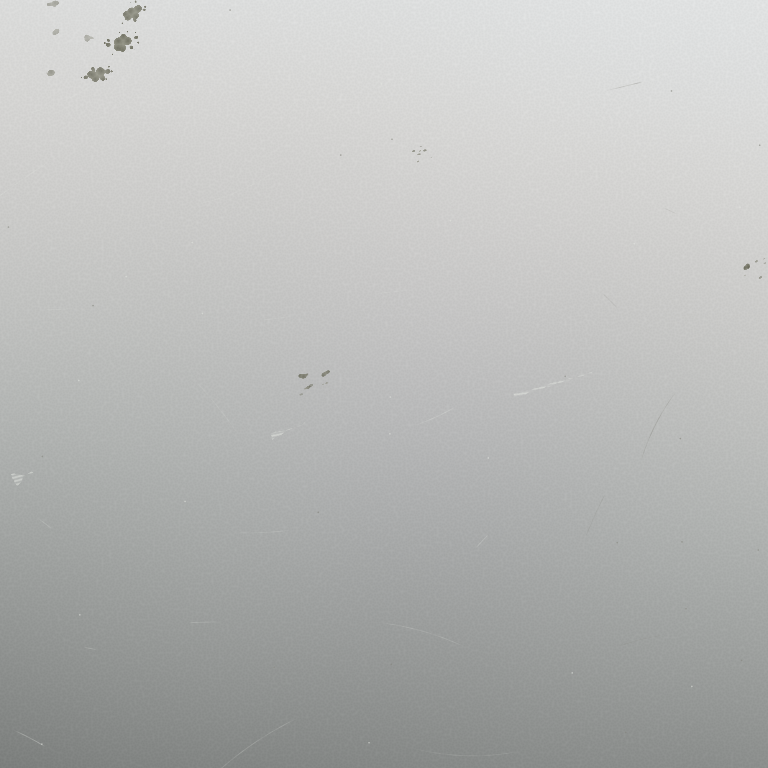
Write a WebGL 2 fragment shader that draws this texture.

```glsl
#version 300 es
precision highp float;

#define GRAIN_SCALE 300.0
#define GRAIN_AMOUNT 0.031
#define SCRATCH_COUNT 26
#define SCRATCH_WIDTH 0.0005
#define SCUFF_COUNT 3
#define CLUSTER_COUNT 4
#define CHIPS_PER_CLUSTER 7
#define SPECK_CELLS 13.0
#define SPECK_SHARE 0.25
#define CHIP_COLOR vec3(0.46, 0.46, 0.40)
#define SCRATCH_LIGHT vec3(0.88, 0.89, 0.87)
#define SCRATCH_DARK vec3(0.52, 0.52, 0.49)

uniform vec2 u_resolution;
out vec4 fragColor;

vec2 hash2(vec2 p) {
    vec3 q = fract(p.xyx * vec3(0.1031, 0.1030, 0.0973));
    q += dot(q, q.yzx + 33.33);
    return fract((q.xx + q.yz) * q.zy);
}

mat2 rotation(float a) {
    float c = cos(a), s = sin(a);
    return mat2(c, -s, s, c);
}

// Distance to the nearest jittered cell point
float cellular(vec2 p) {
    vec2 cell = floor(p);
    float nearest = 4.0;
    for (int y = -1; y <= 1; y++)
        for (int x = -1; x <= 1; x++) {
            vec2 c = cell + vec2(x, y);
            vec2 d = c + hash2(c) - p;
            nearest = min(nearest, dot(d, d));
        }
    return sqrt(nearest);
}

// Antialiased coverage of a signed distance
float cover(float d) {
    return clamp(0.5 - d * u_resolution.y, 0.0, 1.0);
}

// Soft diagonal sheen with slight hue drift
vec3 sheen(vec2 p) {
    float t = p.y + 0.14 * (p.x - 0.5);
    t += 0.012 * sin(p.x * 5.0 + p.y * 3.0) + 0.006 * sin(p.x * 11.0 - p.y * 7.0);
    float level = 0.525 + 0.505 * t - 0.16 * t * t;
    vec3 tint = mix(vec3(-0.005, 0.006, -0.001), vec3(0.003, 0.002, -0.005), smoothstep(0.3, 0.75, t));
    tint += vec3(-0.007, 0.001, 0.008) * smoothstep(0.8, 1.05, t);
    vec2 haze = (p - vec2(0.55, 0.42)) * 4.0;
    tint += vec3(0.002, -0.003, 0.005) * exp(-dot(haze, haze));
    return level + tint;
}

// Thin bent line, fading at both ends
float scratch(vec2 p, float id) {
    vec2 center = fract(vec2(0.51, 0.62) + id * vec2(0.7549, 0.5698));
    vec2 shape = hash2(vec2(id, 17.2));
    vec2 look = hash2(vec2(id, 41.9));
    float halfLength = mix(0.008, 0.085, shape.x * shape.x);
    vec2 q = rotation(mix(-0.9, 1.3, shape.y)) * (p - center);
    q.y += (look.x - 0.5) * 4.0 * q.x * q.x;
    float ends = 1.0 - smoothstep(0.6, 1.0, abs(q.x) / halfLength);
    float breaks = 0.65 + 0.35 * sin(q.x * 190.0 + id) * sin(q.x * 83.0);
    return cover(abs(q.y) - SCRATCH_WIDTH) * ends * breaks * mix(0.2, 0.5, look.y);
}

// Tapered rub mark, longer and thinner with each number
float scuff(vec2 p, float id, float rough) {
    vec2 center = fract(vec2(0.03, 0.38) + id * vec2(0.345, 0.06));
    vec2 q = rotation(0.45 - 0.08 * id) * (p - center);
    float halfLength = 0.013 + 0.010 * id * id;
    float along = q.x / halfLength;
    float width = mix(0.009 / (1.0 + 1.5 * id), 0.0008, smoothstep(-1.0, 0.2, along));
    float d = max(abs(q.y) - width, abs(q.x) - halfLength);
    float streaks = 0.6 + 0.4 * sin(q.y * 1300.0 + q.x * 240.0);
    return cover(d + 0.003 * (rough - 0.35)) * streaks * 0.6;
}

// Ragged flake inside a cluster whose size shrinks with its number
float chip(vec2 p, float cluster, float id, float rough) {
    vec2 center = fract(vec2(0.12, 0.95) + cluster * vec2(0.43, -0.15));
    float size = cluster < 0.5 ? 1.0 : 0.14 + 0.07 * cluster;
    vec2 offset = (hash2(vec2(id, cluster + 5.0)) - 0.5) * vec2(0.13, 0.10);
    vec2 shape = hash2(vec2(id + 29.0, cluster));
    vec2 q = rotation(mix(0.0, 0.8, shape.x)) * (p - center - offset * size);
    float radius = mix(0.006, 0.021, shape.y * shape.y) * size;
    float d = length(q * vec2(1.0, 1.8)) - radius + (rough - 0.3) * radius * 1.3;
    return cover(d) * mix(0.3, 0.9, shape.y);
}

void main() {
    vec2 p = gl_FragCoord.xy / u_resolution.y;
    float rough = cellular(p * 110.0);
    vec3 color = sheen(p);

    // Scratches and scuffs
    for (int i = 0; i < SCRATCH_COUNT; i++) {
        vec3 tone = i % 4 == 3 ? SCRATCH_DARK : SCRATCH_LIGHT;
        color = mix(color, tone, scratch(p, float(i)));
    }
    for (int i = 0; i < SCUFF_COUNT; i++)
        color = mix(color, SCRATCH_LIGHT, scuff(p, float(i), rough));

    // Tiny scattered specks
    vec2 cell = floor(p * SPECK_CELLS);
    vec2 pick = hash2(cell + 57.0);
    vec2 spot = (cell + 0.1 + 0.8 * hash2(cell + 91.0)) / SPECK_CELLS;
    float speck = cover(length(p - spot) - 0.001) * step(pick.x, SPECK_SHARE);
    color = mix(color, pick.y < 0.5 ? SCRATCH_DARK : SCRATCH_LIGHT, speck * 0.6);

    // Chipped clusters
    for (int c = 0; c < CLUSTER_COUNT; c++)
        for (int i = 0; i < CHIPS_PER_CLUSTER; i++)
            color = mix(color, CHIP_COLOR + 0.2 * (rough - 0.3), chip(p, float(c), float(i), rough));

    // Fine grain
    color += GRAIN_AMOUNT * (cellular(p * GRAIN_SCALE + 7.0) - 0.42);
    fragColor = vec4(clamp(color, 0.0, 1.0), 1.0);
}
```
